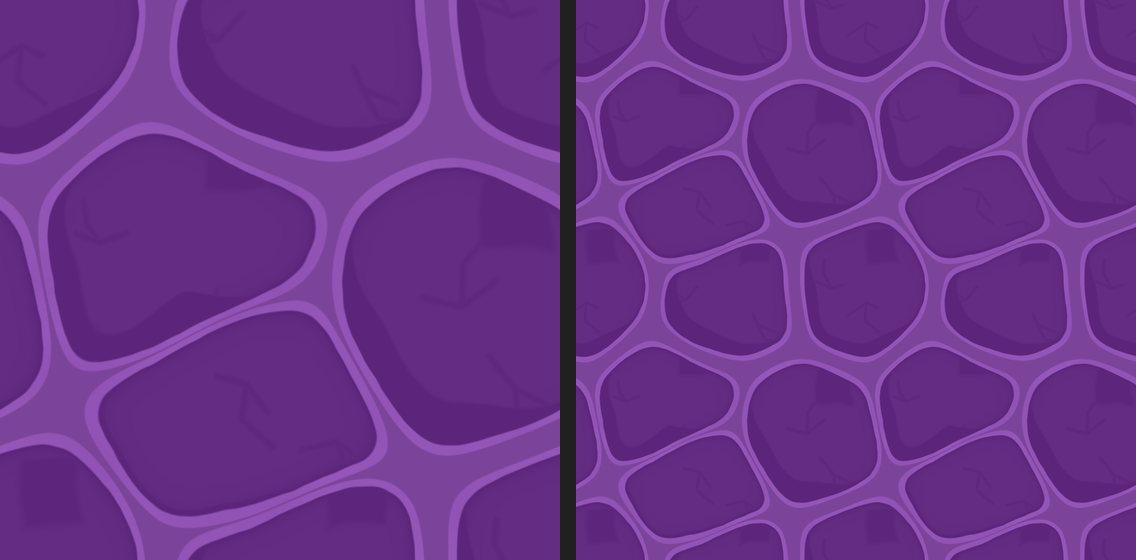
Left: one tile. Right: repeated 2 by 2.
A three.js fragment shader for this texture:

```glsl
// Purple cartoon flagstones: two staggered courses and a small filler stone per
// tile, set in lighter mortar. Wrapping Voronoi cells are rounded by a soft
// minimum of edge distances, then rims, shade bands and faint cracks are layered on.
varying vec2 vUv;

float hash(vec2 p) {
  return fract(sin(dot(p, vec2(127.1, 311.7))) * 43758.5453);
}

// Value noise that wraps after "period" cells.
float noise(vec2 uv, float period) {
  vec2 p = uv * period;
  vec2 i = floor(p);
  vec2 f = fract(p);
  f = f * f * (3.0 - 2.0 * f);
  vec2 a = mod(i, period);
  vec2 b = mod(i + 1.0, period);
  return mix(mix(hash(a), hash(vec2(b.x, a.y)), f.x),
             mix(hash(vec2(a.x, b.y)), hash(b), f.x), f.y);
}

// Two stones per course, the second course shifted and tilted; id 4 is the filler.
vec2 stoneSeed(float id) {
  float course = floor(id / 2.0);
  float column = mod(id, 2.0);
  vec2 brick = vec2(0.03 + 0.5 * column + 0.29 * course,
                    0.96 - 0.41 * course - column * (0.02 + 0.08 * course));
  return id > 3.5 ? vec2(0.44, 0.258) : brick;
}

float segmentDistance(vec2 p, vec2 a, vec2 b) {
  vec2 ab = b - a;
  return length(p - a - ab * clamp(dot(p - a, ab) / dot(ab, ab), 0.0, 1.0));
}

// Two branching zigzags around the stone centre; one piece of each is a branch.
float crackMask(vec2 q, float id) {
  float mask = 0.0;
  for (int c = 0; c < 2; c++) {
    float side = float(c) * 2.0 - 1.0;
    float angle = 6.283 * hash(vec2(id, side + 9.0));
    vec2 start = side * vec2(0.07, -0.05) + 0.03 * vec2(cos(angle), sin(angle));
    for (int s = 0; s < 4; s++) {
      float turn = hash(vec2(id + side * 3.0, float(s) + 20.0));
      angle += (turn > 0.5 ? 1.0 : -1.0) * (0.5 + 0.6 * turn);
      vec2 end = start + (0.04 + 0.04 * turn) * vec2(cos(angle), sin(angle));
      float d = segmentDistance(q, start, end);
      mask = max(mask, 1.0 - smoothstep(0.001, 0.009, d));
      if (s != 1) start = end;
    }
  }
  return mask;
}

void main() {
  // Gentle wrapping warp for hand-drawn outlines.
  vec2 p = vUv + 0.028 * (vec2(noise(vUv, 5.0), noise(vUv + 0.37, 5.0)) - 0.5);

  // Nearest stone and the offset from its seed.
  float id = 0.0;
  float nearest = 9.0;
  vec2 q = vec2(0.0);
  for (int i = 0; i < 5; i++) {
    vec2 d = p - stoneSeed(float(i));
    d -= floor(d + 0.5);
    if (dot(d, d) < nearest) {
      nearest = dot(d, d);
      q = d;
      id = float(i);
    }
  }

  // Soft minimum of distances to all borders; mortar is wide around the first
  // course, while the second course and the filler nearly touch.
  float softness = 0.031;
  float sum = 0.0;
  vec2 home = stoneSeed(id);
  for (int j = 0; j < 5; j++) {
    float other = float(j);
    vec2 base = stoneSeed(other) - home;
    base -= floor(base + 0.5);
    float gap = min(id, other) < 1.5 && max(id, other) < 3.5 ? 0.021 : 0.001;
    for (int k = 0; k < 9; k++) {
      vec2 to = base + vec2(mod(float(k), 3.0), floor(float(k) / 3.0)) - 1.0;
      float len = length(to);
      if (len > 0.01) {
        float border = 0.5 * len - dot(q, to / len);
        sum += exp((gap - border) / softness);
      }
    }
  }
  float edge = -softness * log(sum);

  // Rim of varying width; depth is measured inward from it.
  float rimWidth = 0.0105 + 0.011 * noise(vUv + 0.61, 7.0);
  float depth = edge - rimWidth + 0.002 * (noise(vUv, 40.0) - 0.5);

  // Flat shade band along the lower left, and a dark line beneath the rim.
  float facing = dot(normalize(q + 0.0001), vec2(-0.55, -0.83));
  float bandWidth = 0.058 * smoothstep(-0.2, 0.8, facing) * (0.5 + 0.8 * noise(vUv, 5.0));
  bandWidth *= id > 3.5 ? 0.2 : 1.0;
  float shade = 0.85 * smoothstep(-0.004, 0.004, bandWidth - depth);
  shade = max(shade, 1.15 * exp(-max(depth, 0.0) / 0.009));

  // Blocky stain hanging from the top of large stones, and faint cracks.
  vec2 box = abs(q - vec2(0.05 + 0.06 * hash(vec2(id, 31.0)), 0.17)) - vec2(0.06, 0.065);
  float stain = max(box.x, box.y) + 0.02 * noise(vUv, 16.0);
  float stained = id > 3.5 ? 0.0 : 0.75;
  shade = max(shade, stained * (1.0 - smoothstep(-0.004, 0.016, stain)));
  shade = max(shade, 0.5 * crackMask(q, id));

  vec3 mortar = vec3(0.488, 0.263, 0.608);
  vec3 rim = vec3(0.582, 0.341, 0.722) - 0.02 * noise(vUv, 12.0);
  vec3 stone = mix(vec3(0.394, 0.171, 0.512), vec3(0.355, 0.137, 0.477), shade);

  vec3 color = mix(mortar, rim, smoothstep(-0.0018, 0.0018, edge));
  color = mix(color, stone, smoothstep(-0.002, 0.002, depth));
  gl_FragColor = vec4(color, 1.0);
}
```
